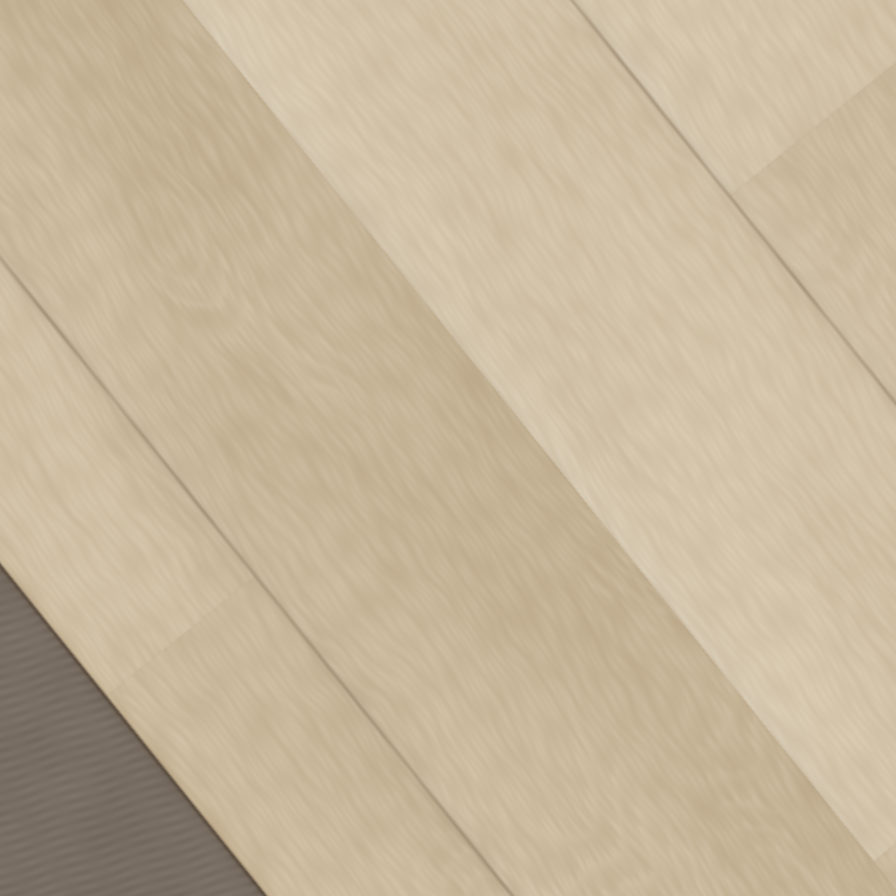
Reproduce this texture procedurally as a Shadertoy shader.

```glsl
// Pale oak planks laid diagonally, with a ribbed grey mat in the lower left corner.
// Canvas axes are turned to run along and across the boards; joints step by a third
// per row, and grain comes from stretched cellular noise bent by layered sines.

vec2 hash2(vec2 p) {
    return fract(sin(vec2(dot(p, vec2(127.1, 311.7)), dot(p, vec2(269.5, 183.3)))) * 43758.5);
}

// Smoothed distance to the nearest jittered cell point
float cells(vec2 p) {
    vec2 cell = floor(p), local = fract(p);
    float sum = 0.0;
    for (int j = -1; j <= 1; j++)
        for (int i = -1; i <= 1; i++) {
            vec2 o = vec2(i, j);
            sum += exp(-9.0 * length(o + 0.15 + 0.7 * hash2(cell + o) - local));
        }
    return -log(sum) / 9.0;
}

// Layered, mutually bent sines, about -1 to 1
float sines(vec2 p) {
    float sum = 0.0, amp = 0.5;
    for (int i = 0; i < 5; i++) {
        sum += amp * sin(p.x + 1.3 * sin(p.y));
        p = mat2(0.8, -0.6, 0.6, 0.8) * p * 1.75 + 2.3;
        amp *= 0.6;
    }
    return sum;
}

vec3 mat(vec2 p) {
    float across = dot(p, vec2(-0.30, 0.954)) + 0.0008 * sin(p.x * 70.0);
    float rib = sin(across * 560.0) * (0.7 + 0.3 * sin(p.x * 160.0 + across * 90.0));
    return vec3(0.468, 0.428, 0.388) + 0.020 * rib + 0.010 * sines(p * 30.0);
}

vec3 planks(vec2 q) {
    // Row, board number and position within the row
    float lane = (q.y + 0.18) / 0.339;
    float row = floor(lane), f = fract(lane);
    float along = (q.x + 0.68 * row) / 2.04;
    float board = floor(along);
    vec2 seed = 40.0 * hash2(vec2(row, board) + 7.0);

    // Grain: broken fibres, soft mottling and rings around scattered hearts
    vec2 g = q + vec2(0.0, 0.012 * sines(q * vec2(8.0, 14.0) + seed));
    vec2 slanted = g + vec2(0.0, 0.06 * g.x);
    float fibre = cells(slanted * vec2(17.0, 130.0) + seed) - 0.3;
    float mottle = sines(g * vec2(8.0, 22.0) + seed.yx);
    float heart = cells(g * vec2(2.1, 5.0) + seed);
    float ring = pow(0.5 + 0.5 * sin(heart * 95.0 + 1.8 * mottle + 3.0 * fibre), 3.0);
    float figure = smoothstep(-0.3, 0.8, sines(q * vec2(7.0, 14.0) + seed + 3.0));

    // Board tone, darker toward the upper edge of the deeper boards
    float tone = sin(2.1 + 1.8 * row + 3.2 * board);
    float dark = 0.36 + 0.38 * tone + (0.28 + 0.14 * tone) * (f - 0.5);
    dark += 0.20 * mottle + 0.75 * fibre + 0.15 * exp(-14.0 * heart * heart) * (0.6 + 0.4 * tone);
    dark -= 0.24 * (ring - 0.3) * figure * (0.65 + 0.35 * tone);
    vec3 color = mix(vec3(0.835, 0.775, 0.668), vec3(0.765, 0.693, 0.578), dark);

    // Pale lower edge on the lighter boards
    color += vec3(0.004, 0.012, 0.028) * exp(-f * 8.0) * (0.5 - 0.5 * tone);

    // Long seams, alternately open and tight, worn unevenly, then faint end joints
    float seam = round(lane);
    float gap = abs(lane - seam) * 0.339;
    float open = mix(0.52, 0.07, mod(seam, 2.0)) * (0.9 + 0.2 * sines(vec2(q.x * 25.0, seam)));
    color = mix(color, vec3(0.57, 0.49, 0.39), open * (1.0 - smoothstep(0.0, 0.0038, gap)));
    color *= 1.0 - 0.07 * open * exp(-gap * 130.0);
    float joint = abs(along - round(along)) * 2.04;
    return color * (1.0 - 0.012 * (1.0 - smoothstep(0.0, 0.004, joint)));
}

vec3 scene(vec2 p) {
    vec2 d = vec2(p.x, 1.0 - p.y);
    vec2 q = vec2(dot(d, vec2(0.626, 0.780)), dot(d, vec2(0.780, -0.626)));
    float rim = q.y + 0.394;
    vec3 color = rim < 0.0 ? mat(p) : planks(q);
    // Worn warm lip and the shadow under it
    color -= vec3(0.05, 0.065, 0.08) * exp(-abs(rim) * 190.0);
    return mix(color, vec3(0.31, 0.26, 0.21), 0.65 * (1.0 - smoothstep(0.0, 0.0038, abs(rim + 0.001))));
}

void mainImage(out vec4 fragColor, in vec2 fragCoord) {
    // Four samples, spread slightly past the pixel, soften every edge
    vec3 color = vec3(0.0);
    for (int i = 0; i < 4; i++) {
        vec2 offset = (vec2(i % 2, i / 2) - 0.5) * 0.0014;
        color += scene(fragCoord / iResolution.xy + offset);
    }
    fragColor = vec4(color * 0.25, 1.0);
}
```
